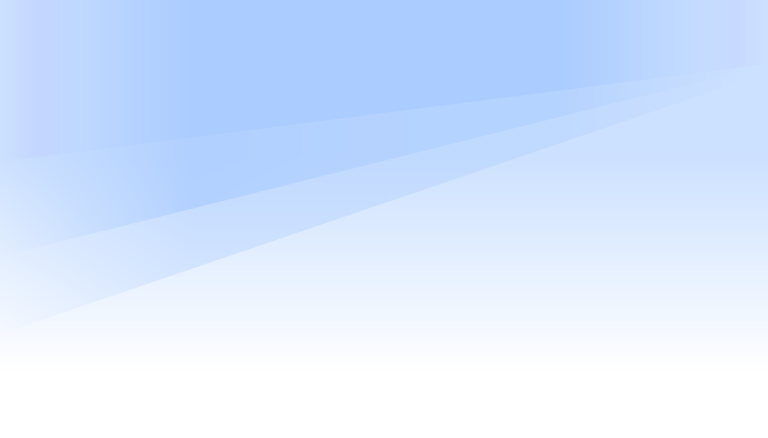
Give the GLSL for this background, as a Shadertoy shader.

```glsl
// Pale blue sky backdrop: a white-to-blue vertical gradient crossed by three
// translucent wedges whose slanted edges converge near the right border.
// Each wedge adds blue above its edge; the blue dissolves towards both sides.

// Coverage of the area above a slanted edge, antialiased over about one pixel
float aboveEdge(vec2 uv, float leftHeight, float slope) {
    float halfWidth = 0.75 / iResolution.y;
    return smoothstep(-halfWidth, halfWidth, uv.y - leftHeight - slope * uv.x);
}

// Soft vertical stripe centred on a given x
float stripe(float x, float center, float width) {
    float d = (x - center) / width;
    return exp(-d * d);
}

void mainImage(out vec4 fragColor, in vec2 fragCoord) {
    vec2 uv = fragCoord / iResolution.xy;

    // Vertical ground gradient
    vec3 white = vec3(1.0);
    vec3 paleBlue = vec3(0.80, 0.88, 1.0);
    vec3 skyBlue = vec3(0.67, 0.80, 1.0);
    vec3 color = mix(white, paleBlue, clamp((uv.y - 0.144) / 0.50, 0.0, 1.0));

    // Wedges, from the lowest edge to the highest
    float low = aboveEdge(uv, 0.237, 0.598);
    float middle = aboveEdge(uv, 0.414, 0.438);
    float high = aboveEdge(uv, 0.630, 0.224);
    float middleGain = mix(0.46, 0.32, smoothstep(0.2, 0.55, uv.x));
    float blue = mix(0.36 * low, 0.36 + middleGain, middle);
    blue = mix(blue, 1.0, high);

    // Fade the blue towards the left and right borders
    float sideFade = clamp(uv.x / 0.25, 0.0, 1.0)
                   * clamp((0.97 - uv.x) / 0.24, 0.0, 1.0);
    color = mix(color, skyBlue, blue * sideFade);

    // Faint lilac stripes inside the top wedge
    float lilac = stripe(uv.x, 0.05, 0.03) + stripe(uv.x, 0.96, 0.025);
    color -= vec3(0.008, 0.024, 0.0) * lilac * high;

    fragColor = vec4(color, 1.0);
}
```
